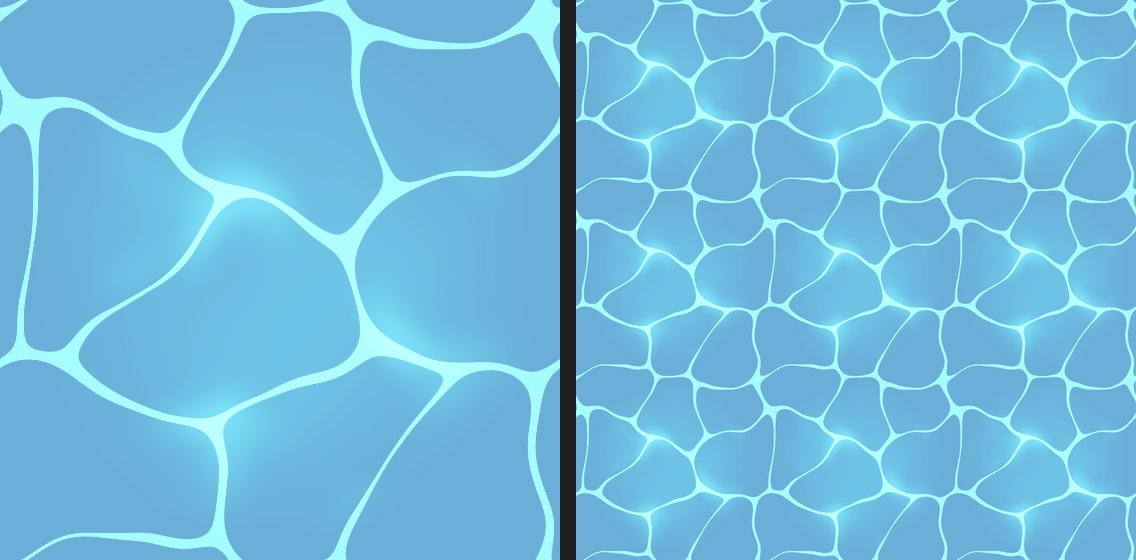
Left, the tile; right, the same tile 3 across and 3 down.
A three.js fragment shader for this texture:

```glsl
// Sunlit water caustics: a wrapping Voronoi web, bent by gradient noise.
// Border distances are blended with a soft minimum, which rounds the junctions,
// then drawn as crisp bright strands over a blue body with soft cyan halos.
varying vec2 vUv;

const float TAU = 6.2831853;
const float CELLS = 3.0;           // Voronoi cells across the tile
const float JITTER = 0.8;          // scatter of cell centres
const float WARP_FREQ = 4.0;       // whole number, so the warp wraps
const float WARP_AMOUNT = 0.088;
const float RIPPLE_FREQ = 7.0;
const float RIPPLE_AMOUNT = 0.014;
const float FILLET = 62.0;         // lower is rounder at the junctions
const float STRAND_WIDTH = 0.0063; // half width
const float STRAND_VARIATION = 0.008;
const float STRAND_MIN = 0.004;
const float EDGE_SOFTNESS = 0.0011;
const float HALO_RADIUS = 0.056;
const float HALO_STRENGTH = 0.8;
const float AMBIENT_LIGHT = 0.27;
const vec3 WATER = vec3(0.420, 0.682, 0.845);
const vec3 GLOW = vec3(0.500, 0.900, 0.985);
const vec3 STRAND = vec3(0.645, 0.990, 1.000);
const vec3 STRAND_LIT = vec3(0.760, 1.000, 1.000);

// Random pair for a lattice point that repeats after a whole period
vec2 hash2(vec2 lattice, float period, float seed) {
  vec2 p = floor(mod(lattice + 0.5, period)) + seed * 17.0;
  vec3 q = fract(p.xyx * vec3(0.1031, 0.1030, 0.0973));
  q += dot(q, q.yzx + 33.33);
  return fract((q.xx + q.yz) * q.zy);
}

float gradientDot(vec2 lattice, vec2 offset, float period, float seed) {
  float angle = TAU * hash2(lattice, period, seed).x;
  return dot(vec2(cos(angle), sin(angle)), offset);
}

// Wrapping gradient noise, about -0.7 to 0.7
float noise(vec2 uv, float period, float seed) {
  vec2 p = uv * period;
  vec2 i = floor(p);
  vec2 f = p - i;
  vec2 u = f * f * f * (f * (f * 6.0 - 15.0) + 10.0);
  vec2 e = vec2(1.0, 0.0);
  float low = mix(gradientDot(i, f, period, seed),
                  gradientDot(i + e, f - e, period, seed), u.x);
  float high = mix(gradientDot(i + e.yx, f - e.yx, period, seed),
                   gradientDot(i + 1.0, f - 1.0, period, seed), u.x);
  return mix(low, high, u.y);
}

vec2 warp(vec2 uv) {
  vec2 bend = vec2(noise(uv, WARP_FREQ, 1.0), noise(uv, WARP_FREQ, 2.0));
  vec2 ripple = vec2(noise(uv, RIPPLE_FREQ, 3.0), noise(uv, RIPPLE_FREQ, 4.0));
  return uv + WARP_AMOUNT * bend + RIPPLE_AMOUNT * ripple;
}

vec2 cellCentre(vec2 cell) {
  return cell + 0.5 + JITTER * (hash2(cell, CELLS, 5.0) - 0.5);
}

// Softly blended distance to the cell borders, in canvas units
float webDistance(vec2 uv) {
  vec2 p = uv * CELLS;
  vec2 home = floor(p);
  vec2 nearCell = home;
  vec2 nearest = vec2(9.0);
  for (int y = -1; y <= 1; y++) {
    for (int x = -1; x <= 1; x++) {
      vec2 cell = home + vec2(float(x), float(y));
      vec2 toCentre = cellCentre(cell) - p;
      if (dot(toCentre, toCentre) < dot(nearest, nearest)) {
        nearest = toCentre;
        nearCell = cell;
      }
    }
  }
  float total = 0.0;
  for (int y = -2; y <= 2; y++) {
    for (int x = -2; x <= 2; x++) {
      if (x == 0 && y == 0) continue;
      vec2 other = cellCentre(nearCell + vec2(float(x), float(y))) - p;
      float border = dot(0.5 * (nearest + other), normalize(other - nearest));
      total += exp(-FILLET * border / CELLS);
    }
  }
  return -log(max(total, 1e-9)) / FILLET;
}

void main() {
  float web = webDistance(warp(vUv));

  // Light gathers in patches around the middle and fades out before the edges
  float pool = 1.0 - smoothstep(0.2, 0.5, length(vUv - 0.5));
  float patches = smoothstep(-0.15, 0.4, noise(vUv, 4.0, 6.0));
  float reach = max(web, 0.0) / HALO_RADIUS;
  float halo = HALO_STRENGTH * patches * exp(-reach * reach);
  float ambient = AMBIENT_LIGHT * (1.0 + noise(vUv, 3.0, 7.0));
  float light = clamp(pool * (halo + ambient), 0.0, 1.0);
  vec3 water = mix(WATER, GLOW, vec3(light * light, light, light));

  // Strands swell and thin along their length
  float width = STRAND_WIDTH + STRAND_VARIATION * noise(vUv, 5.0, 8.0);
  width = max(width, STRAND_MIN);
  float strand = 1.0 - smoothstep(width - EDGE_SOFTNESS, width + EDGE_SOFTNESS, web);
  gl_FragColor = vec4(mix(water, mix(STRAND, STRAND_LIT, light), strand), 1.0);
}
```
